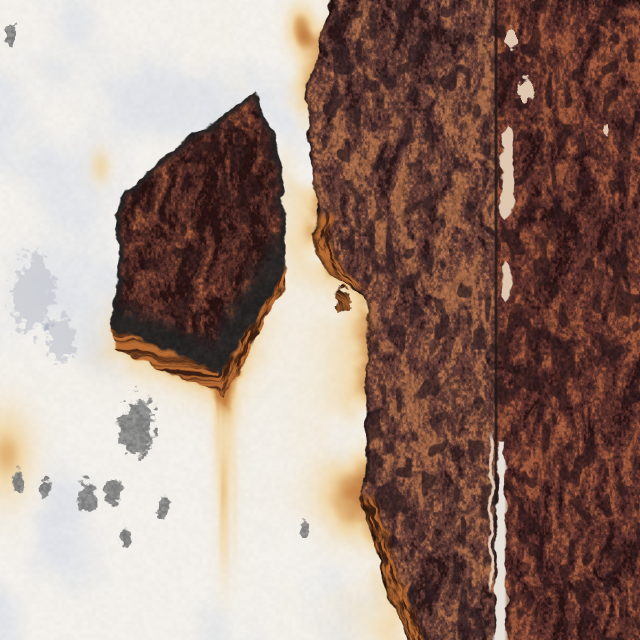
A WebGL 1 fragment shader for this texture:

```glsl
precision highp float;
// Weathered white paint peeling from two rusted steel sheets with a vertical seam.
uniform vec2 u_resolution;

float hash(vec2 p) {
  vec3 q = fract(p.xyx * .1031);
  q += dot(q, q.yzx + 33.33);
  return fract((q.x + q.y) * q.z);
}

float noise(vec2 p) {
  vec2 i = floor(p), f = fract(p);
  f *= f * (3. - 2. * f);
  return mix(mix(hash(i), hash(i + vec2(1, 0)), f.x),
             mix(hash(i + vec2(0, 1)), hash(i + 1.), f.x), f.y);
}

float fbm(vec2 p) {
  float sum = 0., gain = .53;
  for (int i = 0; i < 4; i++) {
    sum += gain * noise(p);
    p = mat2(1.6, .5, -.5, 1.9) * p + 7.3;
    gain *= .5;
  }
  return sum;
}

float fill(float d, float soft) { return 1. - smoothstep(-soft, soft, d); }
float ramp(float y, float a, float b, float rise) { return rise * clamp((y - a) / (b - a), 0., 1.); }
float band(float y, float a, float b) { return fill(abs(y - (a + b) * .5) - (b - a) * .5, .01); }

// Upright oval distance, 1 at half width r
float oval(vec2 p, float x, float y, float r) { return length((p - vec2(x, y)) / vec2(r, 1.7 * r)); }

float glow(vec2 p, float x, float y, float r) {
  float d = oval(p, x, y, r);
  return exp(-d * d);
}

// Oval with a ragged outline
float spot(vec2 p, float x, float y, float r) {
  return fill(oval(p, x, y, r) + 1.3 * fbm(p * 110.) - 1.57, .12);
}

// Signed distance to the line a-b, positive on its left
float side(vec2 p, vec2 a, vec2 b) {
  vec2 d = b - a;
  return dot(p - a, normalize(vec2(-d.y, d.x)));
}

float corner(vec2 p, vec2 a, vec2 b, vec2 c) { return max(side(p, a, b), side(p, b, c)); }

// Horizontal position of the broken paint edge
float paintEdge(float y) {
  float x = .638 + ramp(y, 0., .06, -.027) + ramp(y, .06, .167, -.032);
  x += ramp(y, .167, .229, -.019) + ramp(y, .229, .258, .013);
  x += ramp(y, .529, .57, -.056) + ramp(y, .57, .622, -.029);
  x += ramp(y, .622, .668, .009) + ramp(y, .668, .805, -.018);
  return x + ramp(y, .86, 1., .038);
}

vec3 rust(vec2 p, float light) {
  float grain = fbm(p * vec2(290, 210)), broad = fbm(p * vec2(24, 8) + 5.);
  float streak = fbm(p * vec2(85, 34) + 3. * noise(p * 18.));
  float tone = .6 * streak + .25 * grain + .3 * broad + light;
  vec3 c = mix(vec3(.17, .09, .09), vec3(.36, .22, .2), smoothstep(.36, .56, tone));
  c = mix(c, vec3(.6, .38, .26), smoothstep(.54, .76, tone));
  float pit = smoothstep(.62, .78, noise(p * vec2(75, 46) + 2. * broad));
  return mix(c, vec3(.19, .12, .13), .75 * pit) * (.72 + .6 * grain);
}

vec3 rimRust(vec2 p, float depth) {
  float layer = fbm(vec2(depth * 190., 0) + p * 55.);
  return mix(vec3(.24, .12, .07), vec3(.72, .42, .2), smoothstep(.3, .68, layer));
}

vec3 paint(vec2 p, float edge, float plate) {
  float cloud = fbm(p * vec2(9, 6));
  vec3 c = mix(vec3(.88, .89, .91), vec3(.95, .94, .92), smoothstep(.25, .6, cloud + .2 * p.x));
  c += .035 * (fbm(p * 150.) - .5);
  // Rust bleeding and dripping into the paint
  float stain = .75 * exp(min(edge, 0.) * 22.) * smoothstep(.3, .65, fbm(p * vec2(14, 9) + 2.));
  stain += .6 * exp(-max(plate, 0.) * 55.) * smoothstep(.58, .42, p.y);
  float drip = glow(p, .352, p.y, .016) * smoothstep(0., .39, p.y) * step(p.y, .42);
  stain += .75 * drip * (.5 + noise(p * vec2(130, 6)));
  stain += .8 * glow(p, .47, .955, .021) + .5 * glow(p, .157, .74, .015);
  stain += .6 * glow(p, .01, .29, .04) + .4 * glow(p, .54, .22, .04);
  stain *= .6 + .8 * cloud;
  c = mix(c, vec3(.94, .8, .55), min(stain * 1.3, .9));
  c = mix(c, vec3(.7, .38, .14), .75 * smoothstep(.45, 1.1, stain));
  // Faded and chipped grey areas
  float faded = spot(p, .05, .54, .035) + spot(p, .096, .47, .023);
  c = mix(c, vec3(.78, .79, .82), .75 * faded);
  float chips = spot(p, .215, .333, .028) + spot(p, .137, .223, .017);
  chips += spot(p, .177, .23, .014) + spot(p, .256, .205, .01);
  chips += spot(p, .196, .16, .009) + spot(p, .07, .235, .01);
  chips += spot(p, .028, .25, .01) + spot(p, .475, .172, .008) + spot(p, .018, .947, .01);
  return mix(c, vec3(.37 + .25 * fbm(p * 200.)), .9 * min(chips, 1.));
}

void main() {
  vec2 p = gl_FragCoord.xy / u_resolution;
  float aa = 1. / min(u_resolution.x, u_resolution.y);
  vec2 q = p + .016 * (vec2(fbm(p * 48.), fbm(p * 48. + 31.)) - .5);
  // Exposed plate with black border and layered lower rim
  float edge = q.x - paintEdge(q.y);
  vec2 peak = vec2(.401, .855), bend = vec2(.186, .694), brow = vec2(.3, .788), hip = vec2(.444, .701);
  float upper = max(corner(q, bend, brow, peak), corner(q, peak, vec2(.43, .779), hip));
  upper = max(upper, max(side(q, vec2(.176, .456), bend), side(q, hip, vec2(.446, .56))));
  float lower = corner(q, vec2(.45, .565), vec2(.352, .38), vec2(.172, .456));
  float inner = corner(q, vec2(.446, .58), vec2(.345, .418), vec2(.17, .49));
  float plate = max(upper, lower);
  vec3 metal = rust(p, -.06) * vec3(.95, .84, .78);
  float border = max(smoothstep(-.055, -.02, inner), smoothstep(-.014, -.002, upper));
  metal = mix(metal, vec3(.1 + .08 * fbm(p * 180.)), .9 * border);
  metal = mix(rimRust(p, lower), metal, fill(inner, .003));
  vec3 color = mix(paint(p, edge, plate), metal, fill(plate, aa));
  // Large sheets and their peeling rim
  float right = step(.776, p.x);
  vec3 sheet = rust(p, .01 + .06 * glow(p, .68, .4, .2) - .02 * right);
  sheet *= 1. - right * vec3(.05, .17, .18);
  float rim = band(p.y, .55, .665) + band(p.y, -.1, .225);
  sheet = mix(sheet, rimRust(p, edge), rim * fill(edge - .026, .006));
  sheet *= 1. - .45 * fill(edge - .004, .004);
  color = mix(color, sheet, fill(-edge, aa));
  color = mix(color, rimRust(p, edge) * .8, spot(p, .536, .532, .012));
  // Seam, paint remnants and flakes
  color = mix(color, vec3(.12, .09, .09), .85 * fill(abs(p.x - .775) - .0022, .0015));
  float flakes = fill(abs(q.x - .791) + .003 - .012 * band(p.y, .66, .8) - .009 * band(p.y, .53, .59), aa);
  flakes += fill(abs(q.x - .767) - .0025, aa) * band(p.y, .08, .32);
  flakes += spot(p, .823, .86, .012) + spot(p, .798, .94, .01) + spot(p, .947, .798, .006);
  color = mix(color, vec3(.88, .78, .69), min(flakes, 1.));
  float strip = max(abs(q.x - .783) - .004 - ramp(p.y, .32, 0., .006), p.y - .31);
  vec3 bare = mix(vec3(.9, .88, .85), vec3(.68, .56, .47), smoothstep(.787, .794, p.x));
  color = mix(color, bare, fill(strip, aa));
  gl_FragColor = vec4(color, 1);
}
```
